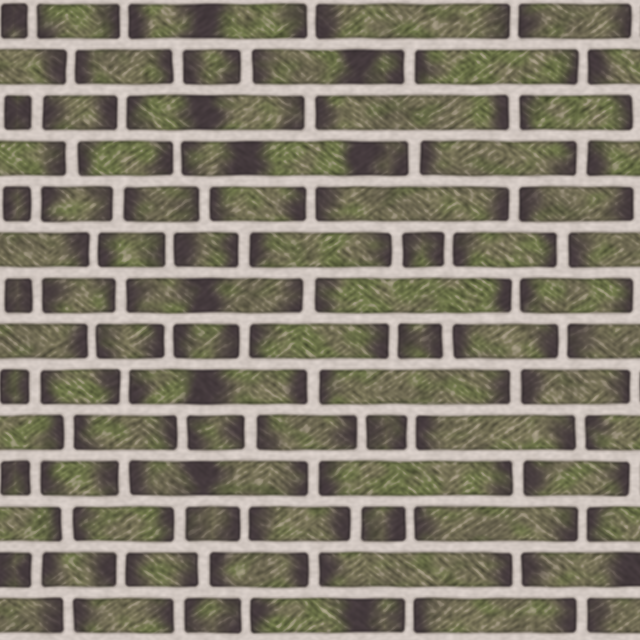
Write a Shadertoy shader that draws this texture.

```glsl
const float COURSES = 14.0;
const float COURSE_SHIFT = 0.0026;     // height of the lowest bed joint
const float BED_HALF = 0.0092;         // half thickness of horizontal mortar
const float JOINT_HALF = 0.0088;       // half thickness of vertical mortar
const float JOINT_JITTER = 0.005;
const float CORNER = 0.006;
const float EDGE_SOFTNESS = 0.0028;
const float EDGE_WAVE = 0.0022;
const float BURNT_END = 0.056;         // reach of the dark brick ends
const float GRAIN = 0.30;

const vec3 MORTAR_LIGHT = vec3(0.83, 0.79, 0.765);
const vec3 MORTAR_SHADE = vec3(0.67, 0.63, 0.60);
const vec3 BURNT = vec3(0.265, 0.225, 0.235);
const vec3 OLIVE = vec3(0.47, 0.45, 0.345);
const vec3 MOSS = vec3(0.43, 0.455, 0.29);
const vec3 DUST = vec3(0.53, 0.49, 0.45);

// Joint positions of the even, odd and irregular courses; the last of each is loose
const int JOINTS = 6;
const float BOND[18] = float[18](
    0.054, 0.190, 0.486, 0.808, 0.995, 0.318,
    0.110, 0.282, 0.644, 0.911, 0.387, 0.560,
    0.145, 0.268, 0.380, 0.617, 0.877, 0.703);

float hash(vec2 p) {
    vec3 q = fract(p.xyx * vec3(0.1031, 0.1030, 0.0973));
    q += dot(q, q.yzx + 33.33);
    return fract((q.x + q.y) * q.z);
}

vec2 gradient(vec2 cell) {
    float angle = 6.28318 * hash(cell + 57.0);
    return vec2(cos(angle), sin(angle));
}

float noise(vec2 p) {
    vec2 i = floor(p), f = fract(p);
    vec2 u = f * f * f * (f * (f * 6.0 - 15.0) + 10.0);
    vec2 e = vec2(1.0, 0.0);
    float low = mix(dot(gradient(i), f), dot(gradient(i + e), f - e), u.x);
    float high = mix(dot(gradient(i + e.yx), f - e.yx),
                     dot(gradient(i + 1.0), f - 1.0), u.x);
    return mix(low, high, u.y);
}

// Noise stretched into strokes along an angle
float strokes(vec2 p, float angle) {
    float c = cos(angle), s = sin(angle);
    return noise(vec2(c * p.x + s * p.y, c * p.y - s * p.x) * vec2(38.0, 150.0));
}

// Nearest joints: x = position, y = half width, z = index
void findJoints(float x, float course, out vec3 left, out vec3 right) {
    bool irregular = course == 5.0 || course == 7.0;
    int bond = irregular ? 2 : int(mod(course, 2.0));
    left = vec3(-9.0, 0.0, 0.0);
    right = vec3(9.0, 0.0, 0.0);
    for (int i = 0; i < JOINTS; i++) {
        vec2 id = vec2(course, float(i) + 20.0);
        float chance = i < 4 || irregular ? 1.0 : (i == 4 ? 0.75 : 0.2);
        float width = hash(id + 5.0) < chance
            ? JOINT_HALF * mix(0.8, 1.15, hash(id + 9.0)) : -CORNER;
        float base = BOND[bond * JOINTS + i] + JOINT_JITTER * (2.0 * hash(id) - 1.0);
        for (int k = -1; k <= 1; k++) {
            vec3 joint = vec3(base + float(k), width, float(i));
            if (joint.x <= x && joint.x > left.x) left = joint;
            if (joint.x > x && joint.x < right.x) right = joint;
        }
    }
}

void mainImage(out vec4 fragColor, in vec2 fragCoord) {
    vec2 uv = fragCoord / iResolution.xy;
    vec2 p = uv + EDGE_WAVE * vec2(noise(uv * 24.0), noise(uv * vec2(17.0, 30.0) + 40.0));

    // Course and brick
    float level = (p.y - COURSE_SHIFT) * COURSES;
    float course = mod(COURSES - 1.0 - floor(level), COURSES);
    vec3 left, right;
    findJoints(p.x, course, left, right);
    float tone = hash(vec2(left.z + 3.0, course + 70.0));

    // Depth inside the rounded brick, negative in the mortar
    vec2 inset = vec2(min(p.x - left.x - left.y, right.x - p.x - right.y),
                      (0.5 - abs(fract(level) - 0.5)) / COURSES - BED_HALF);
    float depth = min(min(inset.x, inset.y), CORNER - length(max(CORNER - inset, 0.0)));

    // Brick face: burnt ends, mossy middle, crossing strokes
    float blotch = noise(uv * vec2(22.0, 32.0) + 11.0);
    float endDistance = min(p.x - left.x, right.x - p.x);
    float glaze = smoothstep(0.008, BURNT_END, endDistance + 0.022 * blotch);
    glaze *= 0.88 + 0.2 * tone + 0.35 * noise(uv * vec2(14.0, 20.0) + 90.0);
    float lean = smoothstep(-0.12, 0.12, noise(uv * 13.0 + 25.0));
    float grain = mix(strokes(uv, -0.65), strokes(uv + 3.0, 0.6), lean);
    grain += 0.5 * noise(uv * 120.0);
    vec3 body = mix(OLIVE, MOSS, smoothstep(-0.25, 0.4, blotch + 0.5 * tone - 0.25));
    vec3 brick = mix(BURNT, body, clamp(glaze, 0.0, 1.0));
    brick = mix(brick, DUST, 0.55 * smoothstep(0.12, 0.5, grain) * glaze);
    brick *= 1.0 + GRAIN * grain * (0.5 + glaze);
    brick *= mix(0.8, 1.0, smoothstep(0.0, CORNER, depth));

    // Mortar: paler along its middle, faintly streaked
    float pale = smoothstep(0.001, -0.006, depth) + 0.35 * noise(uv * vec2(45.0, 70.0));
    vec3 mortar = mix(MORTAR_SHADE, MORTAR_LIGHT, clamp(pale, 0.0, 1.1));
    mortar *= 1.0 + 0.06 * noise(uv * vec2(110.0, 150.0));

    float soft = max(EDGE_SOFTNESS, 0.8 / iResolution.y);
    fragColor = vec4(mix(mortar, brick, smoothstep(-soft, soft, depth)), 1.0);
}
```
